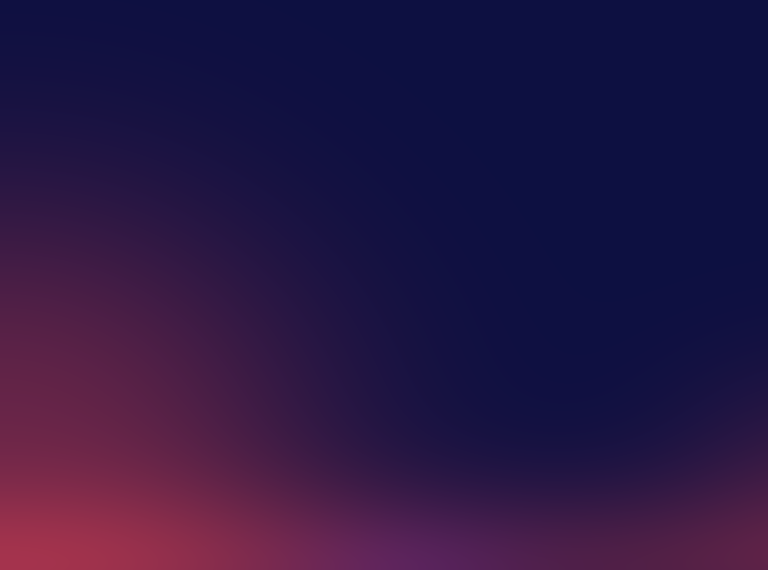
A Shadertoy shader for this background:

```glsl
// A night-blue backdrop warmed by soft crimson light from the lower left,
// a low band along the floor, a faint glow at right and a violet tint.
// Each light is an elliptical falloff; their strengths add over the base.

// Colours: the night base, and what a light of strength 1 adds to it
const vec3 NIGHT = vec3(0.050, 0.061, 0.253);
const vec3 CRIMSON = vec3(1.00, 0.235, 0.080);
const vec3 VIOLET = vec3(0.10, 0.10, 1.00);

// Places and radii, as fractions of the canvas
const vec2 LEFT_CENTRE = vec2(0.00, 0.15);
const vec2 LEFT_RADIUS = vec2(0.42, 0.50);
const vec2 RIGHT_CENTRE = vec2(1.08, 0.16);
const vec2 RIGHT_RADIUS = vec2(0.20, 0.20);
const vec2 VIOLET_CENTRE = vec2(0.53, 0.00);
const vec2 VIOLET_RADIUS = vec2(0.16, 0.10);
const float FLOOR_HEIGHT = 0.15;

// Strengths and edge shape
const float LEFT_STRENGTH = 0.36;
const float RIGHT_STRENGTH = 0.14;
const float FLOOR_STRENGTH = 0.25;
const float VIOLET_STRENGTH = 0.085;
const float LEFT_EDGE = 2.5;   // above 2 gives a flatter core
const float SOFT_EDGE = 2.0;   // plain Gaussian

// Elliptical light, 1 at its centre and fading smoothly outward
float glow(vec2 p, vec2 centre, vec2 radius, float edge) {
    return exp(-pow(length((p - centre) / radius), edge));
}

void mainImage(out vec4 fragColor, in vec2 fragCoord) {
    vec2 uv = fragCoord / iResolution.xy;

    // Warm lights
    float height = uv.y / FLOOR_HEIGHT;
    float warmth = FLOOR_STRENGTH * exp(-height * height);
    warmth += LEFT_STRENGTH * glow(uv, LEFT_CENTRE, LEFT_RADIUS, LEFT_EDGE);
    warmth += RIGHT_STRENGTH * glow(uv, RIGHT_CENTRE, RIGHT_RADIUS, SOFT_EDGE);

    // Violet tint near the floor
    float tint = VIOLET_STRENGTH * glow(uv, VIOLET_CENTRE, VIOLET_RADIUS, SOFT_EDGE);

    fragColor = vec4(NIGHT + warmth * CRIMSON + tint * VIOLET, 1.0);
}
```
